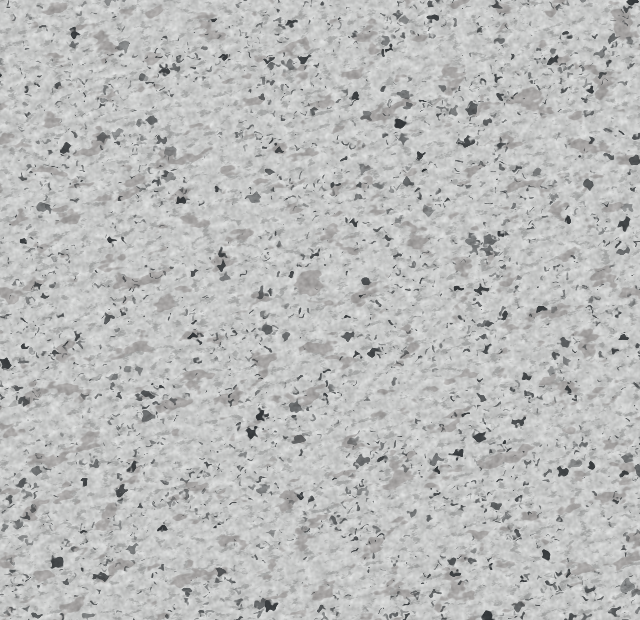
Give the GLSL for this texture, as a Shadertoy shader.

```glsl
const float TILT = 0.24;            // grain direction, radians
const float PATCH_STRETCH = 1.7;
const float SPECK_STRETCH = 1.3;
const float PATCH_SCALE = 17.0;
const float FLECK_SCALE = 52.0;
const float BIG_CELLS = 40.0;
const float SMALL_CELLS = 75.0;
const float BIG_DENSITY = 0.19;
const float SMALL_DENSITY = 0.22;
const float RAGGEDNESS = 0.011;
const float EDGE = 0.0017;
const vec3 FELDSPAR = vec3(0.786, 0.791, 0.789);
const vec3 QUARTZ = vec3(0.622, 0.612, 0.608);
const vec3 SMOKE = vec3(0.605, 0.612, 0.610);
const vec3 MICA = vec3(0.190, 0.205, 0.215);

vec3 hash3(vec2 cell) {
    vec3 h = fract(cell.xyx * vec3(0.1031, 0.1030, 0.0973));
    h += dot(h, h.yxz + 33.33);
    return fract((h.xxy + h.yzz) * h.zyx);
}

vec2 gradient(vec2 cell) {
    float angle = 6.28318 * hash3(cell + 211.0).x;
    return vec2(cos(angle), sin(angle));
}

float gradientNoise(vec2 p) {
    vec2 i = floor(p), f = fract(p);
    vec2 u = f * f * f * (f * (f * 6.0 - 15.0) + 10.0);
    vec2 e = vec2(0.0, 1.0);
    float a = dot(gradient(i), f);
    float b = dot(gradient(i + e.yx), f - e.yx);
    float c = dot(gradient(i + e.xy), f - e.xy);
    float d = dot(gradient(i + e.yy), f - e.yy);
    return mix(mix(a, b, u.x), mix(c, d, u.x), u.y);
}

float ruggedNoise(vec2 p) {
    return gradientNoise(p) + 0.5 * gradientNoise(p * 2.2 + 17.3)
         + 0.3 * gradientNoise(p * 5.1 + 41.7);
}

// Coverage of scattered dark grains; sizes are radii in canvas units
float specks(vec2 p, float cells, float density, float minSize, float maxSize) {
    vec2 home = floor(p * cells);
    float cover = 0.0;
    for (int y = -1; y <= 1; y++)
    for (int x = -1; x <= 1; x++) {
        vec2 cell = home + vec2(x, y);
        vec3 place = hash3(cell + cells * 7.0);
        vec3 look = hash3(cell + cells * 13.0 + 57.0);
        vec2 center = (cell + 0.15 + 0.7 * place.xy) / cells;
        float cluster = 1.0 + 2.4 * gradientNoise(center * 9.0 + 5.0);
        if (place.z > density * cluster) continue;
        vec2 d = p - center;
        d.y *= mix(0.75, 1.4, look.y);
        float radius = mix(minSize, maxSize, look.x * look.x);
        float shape = 1.0 - smoothstep(-EDGE, EDGE, length(d) - radius);
        cover = max(cover, shape * mix(0.38, 0.98, look.z));
    }
    return cover;
}

void mainImage(out vec4 fragColor, in vec2 fragCoord) {
    vec2 uv = fragCoord / iResolution.y;
    float c = cos(TILT), s = sin(TILT);
    vec2 p = mat2(c, -s, s, c) * uv + 3.0;
    vec2 q = p * vec2(1.0, PATCH_STRETCH);

    // Milky ground with fine mottling
    float mottle = 0.10 * gradientNoise(q * 45.0)
                 + 0.08 * gradientNoise(p * 130.0 + 9.0)
                 + 0.05 * gradientNoise(p * 210.0 + 23.0);
    vec3 color = FELDSPAR + mottle;

    // Smoky flecks and larger quartz patches
    float fleck = smoothstep(0.12, 0.55, ruggedNoise(q * FLECK_SCALE + 71.0));
    color = mix(color, SMOKE + 0.5 * mottle, 0.75 * fleck);
    float patchField = ruggedNoise(q * PATCH_SCALE);
    float quartz = smoothstep(0.25, 0.42, patchField);
    color = mix(color, QUARTZ + 0.9 * mottle, 0.85 * quartz);

    // Ragged mica grains in two sizes
    vec2 ragged = vec2(gradientNoise(p * 105.0), gradientNoise(p * 105.0 + 37.0));
    vec2 m = (p + RAGGEDNESS * ragged) * vec2(1.0, SPECK_STRETCH);
    float big = specks(m, BIG_CELLS, BIG_DENSITY, 0.0038, 0.0105);
    float small = specks(m, SMALL_CELLS, SMALL_DENSITY, 0.0018, 0.0042);
    color = mix(color, MICA + 0.4 * mottle, max(big, 0.85 * small));

    fragColor = vec4(clamp(color, 0.0, 1.0), 1.0);
}
```
